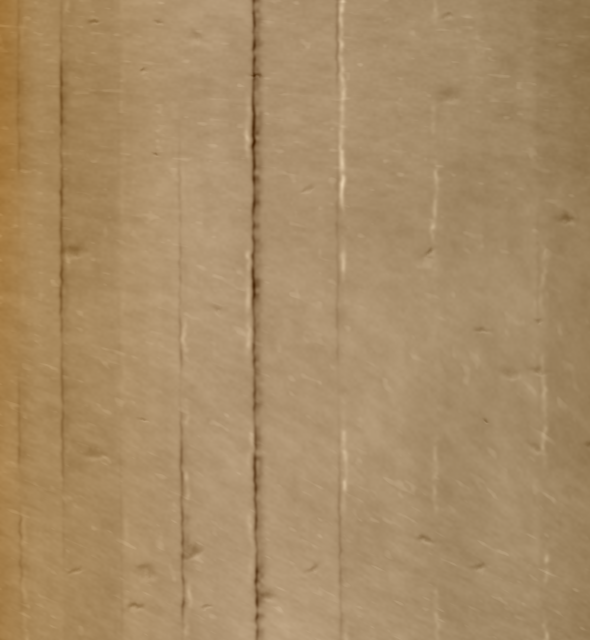
Give the GLSL for this texture, as a WebGL 2 fragment shader.

```glsl
#version 300 es
precision highp float;
// Weathered tan boards: a horizontal colour ramp with a tone step per board,
// slanted grain from stretched value noise, rough broken vertical seams made of
// a brown groove beside a pale ridge, and scattered pits with light lips.
uniform vec2 u_resolution;
out vec4 fragColor;

// Per seam: position, groove depth, ridge strength, bias towards the top (+) or bottom (-).
const vec4 SEAMS[8] = vec4[8](
  vec4(0.031, 0.07, 0.03, -0.2), vec4(0.104, 0.15, 0.04,  0.6),
  vec4(0.201, 0.02, 0.02, -0.4), vec4(0.305, 0.11, 0.05, -1.0),
  vec4(0.430, 0.32, 0.07,  0.1), vec4(0.572, 0.11, 0.12,  0.2),
  vec4(0.728, 0.00, 0.06,  0.2), vec4(0.912, 0.02, 0.05, -0.2));
const float BOARD_TONES[8] = float[8](0.004, -0.020, 0.008, 0.008, 0.004, 0.000, -0.012, -0.030);

float hash(vec2 p) {
  vec3 q = fract(p.xyx * vec3(0.1031, 0.1030, 0.0973));
  q += dot(q, q.yzx + 33.33);
  return fract((q.x + q.y) * q.z);
}

float noise(vec2 p) {
  vec2 i = floor(p), f = fract(p);
  f = f * f * (3.0 - 2.0 * f);
  return mix(mix(hash(i), hash(i + vec2(1, 0)), f.x),
             mix(hash(i + vec2(0, 1)), hash(i + vec2(1, 1)), f.x), f.y);
}

// Fractal noise centred on zero.
float fbm(vec2 p) {
  float sum = 0.0, gain = 0.5;
  for (int i = 0; i < 4; i++) {
    sum += gain * (noise(p) - 0.5);
    p = mat2(1.6, 1.2, -1.2, 1.6) * p + 17.3;
    gain *= 0.5;
  }
  return sum;
}

vec3 baseColour(vec2 uv) {
  vec3 c = mix(vec3(0.625, 0.470, 0.260), vec3(0.655, 0.530, 0.355), smoothstep(-0.03, 0.08, uv.x));
  c = mix(c, vec3(0.688, 0.584, 0.452), smoothstep(0.06, 0.40, uv.x));
  c = mix(c, vec3(0.652, 0.556, 0.421), smoothstep(0.45, 0.85, uv.x));
  c = mix(c, vec3(0.615, 0.515, 0.372), smoothstep(0.88, 1.02, uv.x));
  // Warm upper left, dim upper right, paler foot.
  c -= vec3(0.0, 0.02, 0.045) * smoothstep(0.07, 0.0, uv.x) * smoothstep(0.3, 0.8, uv.y);
  c -= vec3(0.03, 0.03, 0.035) * smoothstep(0.75, 1.0, uv.x) * smoothstep(0.55, 1.0, uv.y);
  return c + 0.014 * (0.5 - uv.y);
}

// Slanted streaks, cloudy stains, faint upright fibres and small pale flecks.
float grain(vec2 p) {
  float slant = mix(0.42, 0.08, smoothstep(0.1, 0.8, p.y));
  vec2 s = vec2(p.x, p.y + slant * p.x);
  float g = 0.070 * fbm(p * vec2(7.0, 6.0) + 4.0);
  g += 0.064 * fbm(s * vec2(24.0, 60.0));
  g += 0.026 * (noise(s * vec2(80.0, 180.0)) - 0.5);
  g += 0.016 * (noise(p * 200.0) - 0.5);
  g += 0.016 * (noise(p * vec2(50.0, 2.5)) - 0.5);
  float fleck = noise(s * vec2(48.0, 125.0) + 80.0) + 0.35 * noise(s * vec2(110.0, 200.0));
  return g + 0.045 * smoothstep(0.98, 1.28, fleck);
}

// Returns groove darkness in x, ridge light in y and board tone in z.
vec3 boards(vec2 uv) {
  vec3 sum = vec3(0.0, 0.0, 0.008);
  // Two-dimensional roughness frays the edges of every seam.
  float fray = noise(uv * vec2(110.0, 130.0) + 3.0);
  for (int i = 0; i < 8; i++) {
    vec4 seam = SEAMS[i];
    float id = float(i) * 13.7;
    bool deep = seam.y > 0.3;
    float wobble = 0.0022 * fbm(vec2(uv.y * 14.0, id)) + 0.003 * (noise(vec2(uv.y * 100.0, id)) - 0.5);
    float d = uv.x - seam.x - wobble - 0.012 * max(0.5 - uv.y, 0.0);
    float bias = clamp(1.0 + seam.w * (2.0 * uv.y - 1.0) * 1.3, 0.0, 1.6);
    // Shallow grooves fade out in places; the deep one runs unbroken.
    float gaps = smoothstep(0.25, 0.7, noise(vec2(uv.y * 13.0, id + 5.0)));
    float wear = (deep ? 0.65 + 0.35 * gaps : 0.12 + 0.88 * gaps)
               * (0.55 + 0.9 * noise(vec2(uv.y * 85.0, id + 6.0)));
    float patches = smoothstep(0.35, 0.75, noise(vec2(uv.y * 17.0, id + 9.0)))
                  * (0.25 + 1.5 * noise(vec2(uv.y * 70.0, id + 2.0)));
    float core = exp(-pow(d / 0.0031, 2.0));
    float shade = exp(-pow((d - 0.005) / 0.0085, 2.0)) * (0.4 + 1.2 * fray);
    // The deepest groove has its pale edge on the left, the others on the right.
    float shift = 0.007 * (noise(vec2(uv.y * 36.0, id + 21.0)) - 0.5);
    float lip = exp(-pow((d - (deep ? -0.009 : 0.008) - shift) / 0.0048, 2.0));
    sum.x += seam.y * bias * wear * (0.60 * core + (deep ? 0.38 : 0.26) * shade);
    sum.y += seam.z * bias * patches * lip * (0.35 + 1.2 * fray);
    float previous = i == 0 ? 0.008 : BOARD_TONES[i - 1];
    float soft = 0.007 + 0.008 * noise(vec2(uv.y * 6.0, id + 30.0));
    sum.z += (BOARD_TONES[i] - previous) * smoothstep(-soft, soft, d);
  }
  return sum;
}

// Sparse ragged pits, each with a pale lip below it.
float pits(vec2 p) {
  float sum = 0.0;
  vec2 q = p * 11.0, cell = floor(q);
  vec2 ragged = 0.22 * vec2(fbm(q * 4.0), fbm(q * 4.0 + 50.0));
  for (int y = -1; y <= 1; y++) for (int x = -1; x <= 1; x++) {
    vec2 id = cell + vec2(x, y);
    float present = step(0.76, hash(id + 41.0));
    vec2 d = q - id - 0.2 - 0.6 * vec2(hash(id + 3.0), hash(id + 7.0)) + ragged;
    d.y += (hash(id + 15.0) - 0.6) * 0.7 * d.x;
    float size = mix(0.06, 0.20, pow(hash(id + 11.0), 1.5));
    vec2 a = d / vec2(size, size * 0.45);
    vec2 b = (d + vec2(-0.3, 0.75) * size) / vec2(size * 0.9, size * 0.3);
    sum += present * (0.05 * exp(-dot(b, b)) - mix(0.05, 0.13, hash(id + 19.0)) * exp(-dot(a, a)));
  }
  return sum;
}

void main() {
  vec2 uv = gl_FragCoord.xy / u_resolution;
  vec2 p = gl_FragCoord.xy / u_resolution.y;
  vec3 seam = boards(uv);
  vec3 colour = baseColour(uv) + seam.z;
  colour += vec3(0.95, 1.0, 1.05) * (grain(p) + pits(p));
  // Grooves darken towards brown, ridges lift towards cream.
  colour -= seam.x * vec3(0.92, 0.98, 0.96);
  colour += seam.y * vec3(0.95, 1.0, 1.0);
  fragColor = vec4(clamp(colour, 0.0, 1.0), 1.0);
}
```
